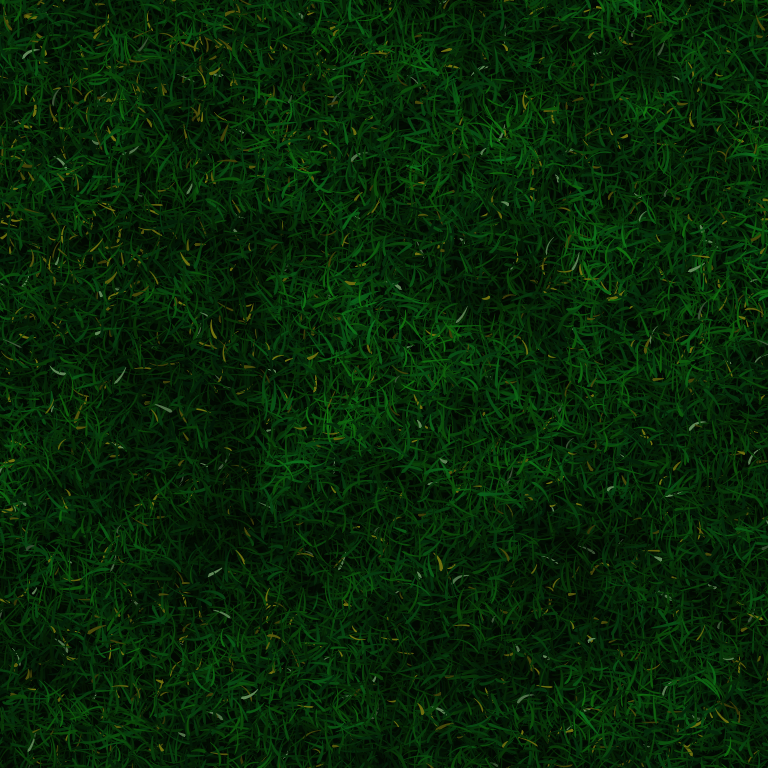
This texture is drawn by a Shadertoy shader. Its source:

```glsl
// Dense dark green lawn seen from above, with scattered yellow and pale blades.

const int LAYERS = 24;
const float CELL = 0.028;

const vec3 SOIL = vec3(0.006, 0.032, 0.006);
const vec3 LEAF = vec3(0.16, 1.0, 0.11);
const vec3 COOL_LEAF = vec3(0.10, 1.0, 0.28);
const vec3 STRAW = vec3(0.37, 0.38, 0.05);
const vec3 PALE = vec3(0.33, 0.47, 0.30);

float hash(vec2 p) {
    return fract(sin(dot(p, vec2(127.1, 311.7))) * 43758.5453);
}

vec4 hash4(vec2 p) {
    return vec4(hash(p), hash(p + 17.3), hash(p + 41.9), hash(p + 73.7));
}

float noise(vec2 p) {
    vec2 i = floor(p), f = fract(p);
    f = f * f * (3.0 - 2.0 * f);
    return mix(mix(hash(i), hash(i + vec2(1, 0)), f.x),
               mix(hash(i + vec2(0, 1)), hash(i + vec2(1, 1)), f.x), f.y);
}

float fbm(vec2 p) {
    return 0.55 * noise(p) + 0.3 * noise(p * 2.1 + 5.2) + 0.15 * noise(p * 4.3 + 9.7);
}

// Coverage of a bent, tapered blade; p is relative to its centre.
float blade(vec2 p, float angle, float halfLength, float halfWidth, float bend, float pixel) {
    float c = cos(angle), s = sin(angle);
    vec2 q = vec2(c * p.x + s * p.y, c * p.y - s * p.x);
    float t = q.x / halfLength;
    if (abs(t) > 1.0) return 0.0;
    float curve = bend * halfLength * (t * t - 0.33);
    float taper = sqrt(1.0 - t) * smoothstep(-1.0, -0.7, t);
    float edge = halfWidth * taper - abs(q.y - curve);
    return clamp(edge / pixel + 0.5, 0.0, 1.0) * smoothstep(0.0, 0.2, taper);
}

// Colour of one blade from its depth in the turf and its random traits.
vec3 bladeColor(float depth, float tone, float cool, float clump) {
    float light = mix(0.045, 0.245, pow(depth, 1.2)) * mix(0.5, 1.5, tone);
    return mix(LEAF, COOL_LEAF, cool) * light * clump;
}

// Draws one layer of scattered blades over the colour below.
vec3 grassLayer(vec3 below, vec2 uv, float seed, float depth, float clump, float dryness, float pixel) {
    vec2 grid = uv / CELL + vec2(hash(vec2(seed, 1.7)), hash(vec2(seed, 8.3)));
    vec2 home = floor(grid);
    vec3 color = below;
    for (int y = -1; y <= 1; y++)
    for (int x = -1; x <= 1; x++) {
        vec2 id = home + vec2(x, y);
        vec2 key = id + seed * vec2(13.7, 29.1);
        vec4 place = hash4(key);
        vec4 trait = hash4(key + 101.3);
        vec2 offset = (grid - id - place.xy) * CELL;

        // Directions favour upright but spread all around.
        float spread = place.z * 2.0 - 1.0;
        float angle = 1.57 + spread * mix(0.7, 2.6, abs(spread));
        float halfLength = mix(0.010, 0.024, place.w);
        float halfWidth = mix(0.0008, 0.0019, trait.x * trait.x);
        float bend = (trait.y - 0.5) * 0.7;

        float kind = hash(key + 211.9);
        float straw = step(kind, dryness) * step(0.35, depth);
        float pale = step(0.982, kind) * step(0.35, depth);
        halfLength *= 1.0 - 0.42 * max(straw, pale);

        vec3 tint = bladeColor(depth, trait.z, trait.w * trait.w, clump);
        tint = mix(tint, STRAW * mix(0.55, 1.25, trait.z), straw);
        tint = mix(tint, PALE * mix(0.6, 1.25, trait.z), pale);
        color = mix(color, tint, blade(offset, angle, halfLength, halfWidth, bend, pixel));
    }
    return color;
}

void mainImage(out vec4 fragColor, in vec2 fragCoord) {
    vec2 uv = fragCoord / iResolution.y;
    float pixel = 1.0 / iResolution.y;

    // Tufts and hollows change the light; dry patches gather yellow blades.
    float clump = mix(0.45, 1.5, fbm(uv * 13.0)) * mix(0.85, 1.15, noise(uv * 4.0 + 3.1));
    float corner = 1.0 - smoothstep(0.0, 0.55, length(uv - vec2(0.05, 0.85)));
    float dryness = 0.015 + 0.07 * smoothstep(0.4, 0.8, fbm(uv * 6.0 + 20.0)) + 0.06 * corner;

    vec3 color = SOIL;
    for (int i = 0; i < LAYERS; i++) {
        float depth = float(i) / float(LAYERS - 1);
        color = grassLayer(color, uv, float(i) + 1.0, depth, clump, dryness, pixel);
    }
    fragColor = vec4(color, 1.0);
}
```
